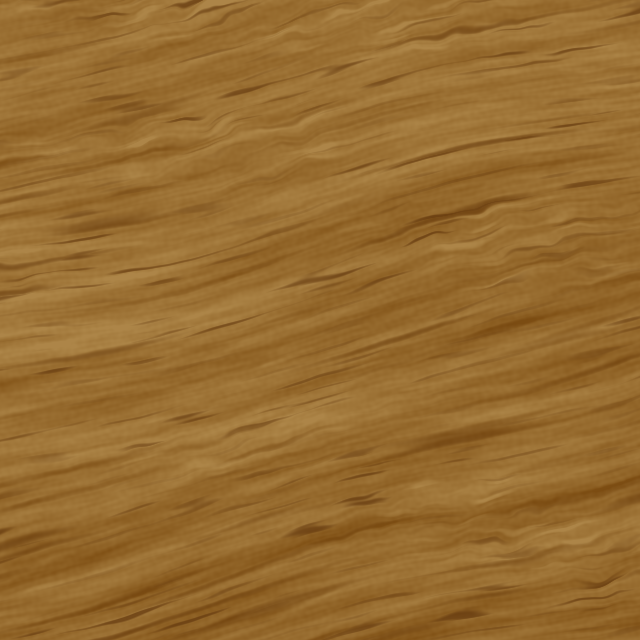
A Shadertoy shader for this texture:

```glsl
const vec3 DARK_WOOD = vec3(0.51, 0.325, 0.09);
const vec3 LIGHT_WOOD = vec3(0.65, 0.49, 0.25);
const vec3 PORE_BROWN = vec3(0.40, 0.23, 0.06);

const float GRAIN_ANGLE = 0.25;
const float BEND_AMOUNT = 0.045;
const float FIGURE_AMOUNT = 0.014;
const float BASE_TONE = 0.66;

// Grain frequencies: along and across the fibres
const vec2 BROAD_BANDS = vec2(1.0, 9.0);
const vec2 GROWTH_BANDS = vec2(1.8, 25.0);
const vec2 THIN_BANDS = vec2(4.0, 62.0);
const vec2 FIBRES = vec2(16.0, 150.0);
const vec2 SEAMS = vec2(3.0, 58.0);
const vec2 PORES = vec2(8.0, 105.0);
const vec2 FLECKS = vec2(10.0, 70.0);

vec2 randomGradient(ivec2 cell) {
    uvec2 c = uvec2(cell);
    uint h = c.x * 1597334677u ^ c.y * 3812015801u;
    h = (h ^ (h >> 15)) * 2246822519u;
    h ^= h >> 13;
    float angle = float(h & 65535u) / 65536.0 * 6.28319;
    return vec2(cos(angle), sin(angle));
}

float gradientNoise(vec2 p) {
    ivec2 cell = ivec2(floor(p));
    vec2 f = fract(p);
    vec2 s = f * f * f * (f * (f * 6.0 - 15.0) + 10.0);
    float a = dot(randomGradient(cell), f);
    float b = dot(randomGradient(cell + ivec2(1, 0)), f - vec2(1, 0));
    float c = dot(randomGradient(cell + ivec2(0, 1)), f - vec2(0, 1));
    float d = dot(randomGradient(cell + ivec2(1, 1)), f - vec2(1, 1));
    return mix(mix(a, b, s.x), mix(c, d, s.x), s.y);
}

// Stretched noise; the shear keeps streak ends from lining up
float streak(vec2 grain, vec2 frequency, float seed) {
    vec2 sheared = vec2(grain.x + 1.7 * grain.y, grain.y);
    return gradientNoise(sheared * frequency + seed);
}

void mainImage(out vec4 fragColor, in vec2 fragCoord) {
    vec2 uv = fragCoord / iResolution.y;

    // Grain coordinates: x along the fibres, y across them
    vec2 along = vec2(cos(GRAIN_ANGLE), sin(GRAIN_ANGLE));
    vec2 grain = vec2(dot(uv, along), dot(uv, vec2(-along.y, along.x)));
    grain.y += BEND_AMOUNT * gradientNoise(uv * vec2(1.6, 2.4) + 5.3);

    // Patches of disturbed figure, where the fibres waver
    float figure = smoothstep(0.02, 0.4, streak(grain, vec2(2.3, 5.0), 31.7));
    float waver = gradientNoise(grain * vec2(13.0, 20.0) + 8.1)
                + 0.5 * gradientNoise(grain * vec2(29.0, 42.0) + 2.6);
    grain.y += FIGURE_AMOUNT * (0.15 + figure) * waver;

    // Layered light and dark bands
    float tone = BASE_TONE;
    tone += 0.50 * streak(grain, BROAD_BANDS, 11.3);
    tone += 0.58 * streak(grain, GROWTH_BANDS, 47.9);
    tone += 0.42 * streak(grain, THIN_BANDS, 83.1);
    tone += 0.28 * streak(grain, FIBRES, 19.7);
    tone += 0.14 * gradientNoise(uv * 110.0);
    tone += 0.10 * (uv.y - uv.x);

    // Pale flecks, strongest in the disturbed patches
    float fleck = smoothstep(0.15, 0.5, streak(grain, FLECKS, 61.4));
    tone += fleck * (0.12 + 0.35 * figure);

    // Long dark seams and short open pores, gathered in clusters
    float cluster = smoothstep(-0.25, 0.3, streak(grain, vec2(2.0, 13.0), 71.2));
    float seam = smoothstep(0.18, 0.55, streak(grain, SEAMS, 37.5));
    float pore = smoothstep(0.2, 0.5, streak(grain, PORES, 97.8));
    tone -= 0.35 * seam;

    vec3 color = mix(DARK_WOOD, LIGHT_WOOD, clamp(tone, -0.1, 1.2));
    float stain = max(0.55 * seam, 0.75 * pore) * mix(0.2, 1.0, cluster);
    color = mix(color, PORE_BROWN, stain);
    fragColor = vec4(color, 1.0);
}
```
